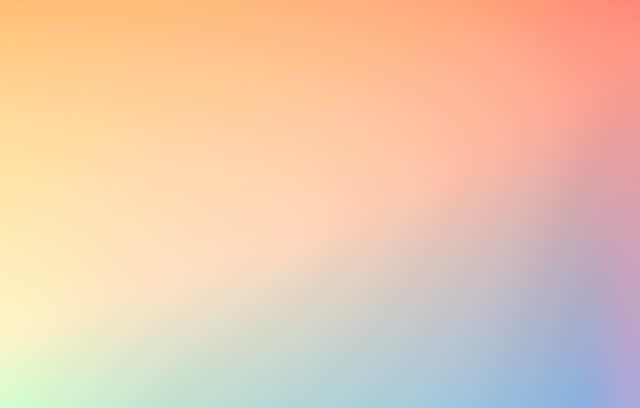
Reproduce this background procedurally as a Shadertoy shader.

```glsl
const int COLUMNS = 5;

// Colour stops, evenly spaced from left to right
const vec3 TOP[COLUMNS] = vec3[COLUMNS](
    vec3(1.00, 0.745, 0.460), vec3(1.00, 0.735, 0.475), vec3(1.00, 0.700, 0.480),
    vec3(1.00, 0.635, 0.480), vec3(1.00, 0.530, 0.460));
const vec3 CREASE[COLUMNS] = vec3[COLUMNS](
    vec3(1.00, 0.950, 0.775), vec3(1.00, 0.885, 0.770), vec3(1.00, 0.830, 0.725),
    vec3(1.00, 0.730, 0.640), vec3(0.99, 0.605, 0.550));
const vec3 BOTTOM[COLUMNS] = vec3[COLUMNS](
    vec3(0.83, 1.000, 0.820), vec3(0.76, 0.890, 0.820), vec3(0.69, 0.830, 0.840),
    vec3(0.61, 0.760, 0.870), vec3(0.49, 0.660, 0.870));
const vec3 LAVENDER = vec3(0.67, 0.66, 0.86);

const vec3 CREASE_CURVE = vec3(0.175, 0.38, 0.265); // height, slope, bend
const float CREASE_SOFTNESS = 0.035;
const vec3 UPPER_EASE = vec3(0.0, 0.75, 0.4);       // per colour channel
const float LOWER_EASE = 0.15;
const float LAVENDER_START = 0.89;

// Smooth Catmull-Rom blend through a row of colour stops
vec3 colourRamp(vec3 stops[COLUMNS], float x) {
    float position = clamp(x, 0.0, 1.0) * float(COLUMNS - 1);
    int i = min(int(position), COLUMNS - 2);
    float t = position - float(i);
    vec3 a = stops[max(i - 1, 0)];
    vec3 b = stops[i];
    vec3 c = stops[i + 1];
    vec3 d = stops[min(i + 2, COLUMNS - 1)];
    return b + 0.5 * t * (c - a + t * (2.0 * a - 5.0 * b + 4.0 * c - d
             + t * (3.0 * (b - c) + d - a)));
}

// Positive part of a value with a rounded corner at zero
float softPositive(float value) {
    return 0.5 * (value + sqrt(value * value + CREASE_SOFTNESS * CREASE_SOFTNESS));
}

vec3 easeOut(float t, vec3 strength) {
    return t * (1.0 + strength * (1.0 - t));
}

void mainImage(out vec4 fragColor, in vec2 fragCoord) {
    vec2 uv = fragCoord / iResolution.xy;

    // Height above or below the rising crease
    float creaseY = CREASE_CURVE.x + uv.x * (CREASE_CURVE.y + uv.x * CREASE_CURVE.z);
    float height = uv.y - creaseY;
    float above = clamp(softPositive(height) / (1.0 - creaseY), 0.0, 1.0);
    float below = clamp(softPositive(-height) / creaseY, 0.0, 1.0);

    vec3 top = colourRamp(TOP, uv.x);
    vec3 crease = colourRamp(CREASE, uv.x);
    vec3 bottom = colourRamp(BOTTOM, uv.x);

    // Lavender veil along the right side
    bottom = mix(bottom, LAVENDER, smoothstep(LAVENDER_START, 1.0, uv.x));

    // Warm sky above, cool haze below
    vec3 topWeight = 1.0 - easeOut(1.0 - above, UPPER_EASE);
    vec3 bottomWeight = easeOut(below, vec3(LOWER_EASE));
    vec3 colour = crease + (top - crease) * topWeight + (bottom - crease) * bottomWeight;

    fragColor = vec4(clamp(colour, 0.0, 1.0), 1.0);
}
```
